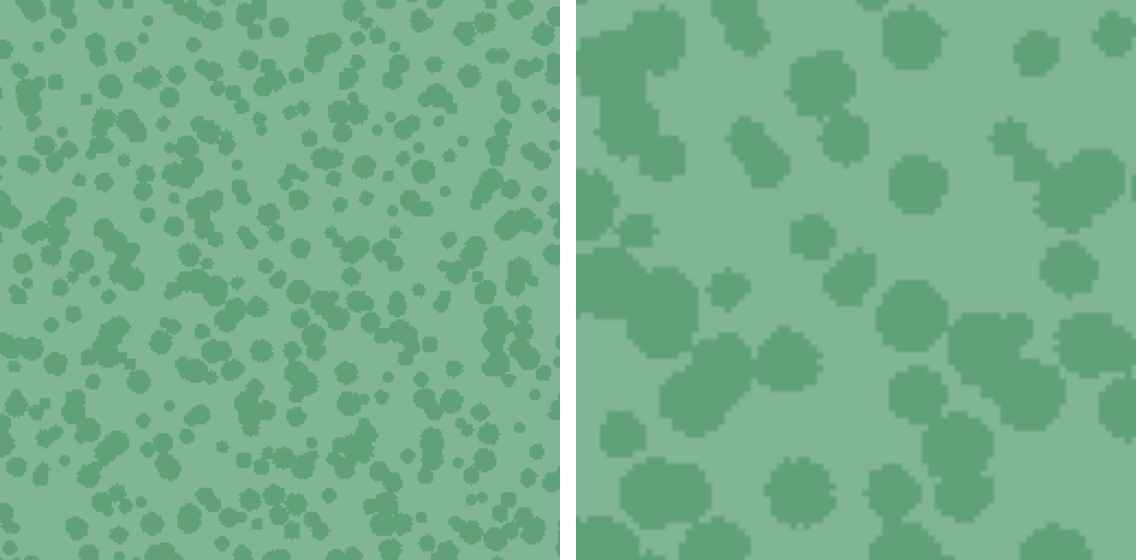
Left, the full canvas; right, a detail of the centre.
A Shadertoy shader for this pattern:

```glsl
// Scattered dark green pixel-stepped spots that merge into clumps on pale green.

const vec3 PALE_GREEN = vec3(0.50, 0.71, 0.59);
const vec3 DARK_GREEN = vec3(0.38, 0.63, 0.48);
const float TEXELS = 256.0;        // coarse texels across the canvas
const float TILES = 11.0;          // scatter tiles across the canvas
const int SPOTS_PER_TILE = 4;
const float MIN_RADIUS = 2.4;      // in texels
const float MAX_RADIUS = 5.7;
const float RAGGEDNESS = 0.07;     // rim variation relative to the radius
const float EDGE_WIDTH = 0.6;      // softness of a texel border, in texels

// Three random values from a lattice point, without sine.
vec3 hash3(vec2 p) {
    vec3 q = fract(p.xyx * vec3(0.1031, 0.1030, 0.0973));
    q += dot(q, q.yxz + 33.33);
    return fract((q.xxy + q.yzz) * q.zyx);
}

// 1 where the texel lies inside any spot, else 0.
float spotMask(vec2 texel) {
    float tileSize = TEXELS / TILES;
    vec2 homeTile = floor(texel / tileSize);
    float rim = 1.0 + RAGGEDNESS * (2.0 * hash3(texel + 411.0).x - 1.0);
    float mask = 0.0;

    for (int y = -1; y <= 1; y++)
    for (int x = -1; x <= 1; x++)
    for (int k = 0; k < SPOTS_PER_TILE; k++) {
        vec2 tile = homeTile + vec2(x, y);
        vec3 rnd = hash3(tile + 100.0 + float(k) * vec2(37.0, 91.0));
        vec2 center = floor((tile + rnd.xy) * tileSize);
        float radius = mix(MIN_RADIUS, MAX_RADIUS, rnd.z) * rim;
        mask = max(mask, step(distance(texel, center), radius));
    }
    return mask;
}

void mainImage(out vec4 fragColor, in vec2 fragCoord) {
    float shortSide = min(iResolution.x, iResolution.y);
    vec2 pos = fragCoord / shortSide * TEXELS - 0.5;
    vec2 texel = floor(pos);

    // Blend neighbouring texels only in a narrow band around their border.
    float band = max(EDGE_WIDTH, TEXELS / shortSide);
    vec2 blend = clamp((pos - texel - 0.5) / band + 0.5, 0.0, 1.0);
    float lower = mix(spotMask(texel), spotMask(texel + vec2(1, 0)), blend.x);
    float upper = mix(spotMask(texel + vec2(0, 1)), spotMask(texel + 1.0), blend.x);

    fragColor = vec4(mix(PALE_GREEN, DARK_GREEN, mix(lower, upper, blend.y)), 1.0);
}
```
